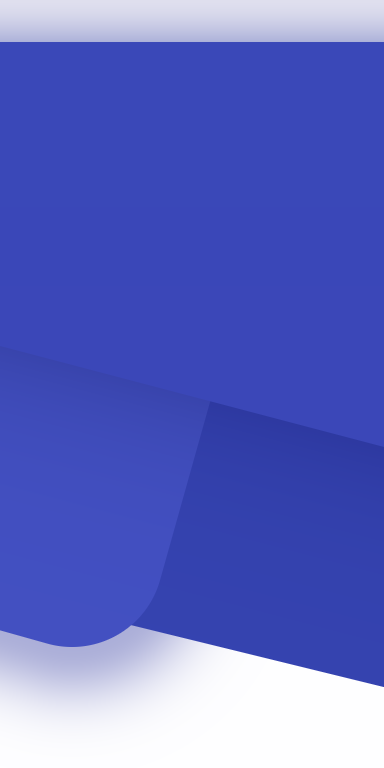
This background is drawn by a Shadertoy shader. Its source:

```glsl
// Draws overlapping slanted blue cards with soft shadows on a white page.

// Layout: canvas is 1 wide and 2 tall, origin at the lower left
const float HEADER_EDGE = 1.8906;
const vec2 FRONT_EDGE = vec2(1.099, -0.263);  // height at x = 0, slope
const vec2 BACK_EDGE = vec2(0.4557, -0.245);
const vec2 CORNER_CENTER = vec2(0.1875, 0.5531);
const float CORNER_RADIUS = 0.238;
const float CARD_TILT = -0.2735;

// Shadows
const float GLOW_WIDTH = 0.14;
const float GLOW_STRENGTH = 0.42;
const float FRONT_SHADOW_WIDTH = 0.17;

// Colours
const vec3 PAGE = vec3(0.995, 0.995, 1.0);
const vec3 GLOW = vec3(0.23, 0.26, 0.64);
const vec3 HEADER_TOP = vec3(0.875, 0.875, 0.935);
const vec3 HEADER_LOW = vec3(0.675, 0.695, 0.85);
const vec3 FRONT_TOP = vec3(0.228, 0.282, 0.722);
const vec3 FRONT_LOW = vec3(0.230, 0.278, 0.722);
const vec3 CARD_SHADE = vec3(0.222, 0.267, 0.675);
const vec3 CARD_LIT = vec3(0.262, 0.314, 0.760);
const vec3 BACK_SHADE = vec3(0.178, 0.222, 0.630);
const vec3 BACK_LIT = vec3(0.208, 0.263, 0.690);

// Signed distance above a slanted line
float aboveLine(vec2 p, vec2 line) {
    return (p.y - line.x - line.y * p.x) / length(vec2(1.0, line.y));
}

// Signed distance to a tilted card that extends up and left of its corner
float cardDistance(vec2 p) {
    vec2 right = vec2(cos(CARD_TILT), sin(CARD_TILT));
    vec2 down = vec2(right.y, -right.x);
    vec2 q = vec2(dot(p - CORNER_CENTER, right), dot(p - CORNER_CENTER, down));
    return length(max(q, 0.0)) + min(max(q.x, q.y), 0.0) - CORNER_RADIUS;
}

// Smooth coverage, full where the distance is negative
float coverage(float d, float pixel) {
    return clamp(0.5 - d / pixel, 0.0, 1.0);
}

void mainImage(out vec4 fragColor, in vec2 fragCoord) {
    vec2 p = fragCoord / iResolution.xy * vec2(1.0, 2.0);
    float pixel = max(1.0 / iResolution.x, 2.0 / iResolution.y);

    float front = aboveLine(p, FRONT_EDGE);
    float card = cardDistance(p);
    float frontShadow = exp(min(front, 0.0) / FRONT_SHADOW_WIDTH);

    // Page with the soft glow around the card
    float falloff = max(card, 0.0) / GLOW_WIDTH;
    vec3 color = mix(PAGE, GLOW, GLOW_STRENGTH * exp(-falloff * falloff));

    // Back panel, then the rounded card
    vec3 backColor = mix(BACK_LIT, BACK_SHADE, frontShadow);
    color = mix(color, backColor, coverage(-aboveLine(p, BACK_EDGE), pixel));
    vec3 cardColor = mix(CARD_LIT, CARD_SHADE, frontShadow);
    color = mix(color, cardColor, coverage(card, pixel));

    // Front panel
    vec3 frontColor = mix(FRONT_LOW, FRONT_TOP, smoothstep(0.9, HEADER_EDGE, p.y));
    color = mix(color, frontColor, coverage(-front, pixel));

    // Header strip darkening toward its lower edge
    float depth = clamp((2.0 - p.y) / (2.0 - HEADER_EDGE), 0.0, 1.0);
    vec3 headerColor = mix(HEADER_TOP, HEADER_LOW, pow(depth, 1.6));
    color = mix(color, headerColor, coverage(HEADER_EDGE - p.y, pixel));

    fragColor = vec4(color, 1.0);
}
```
